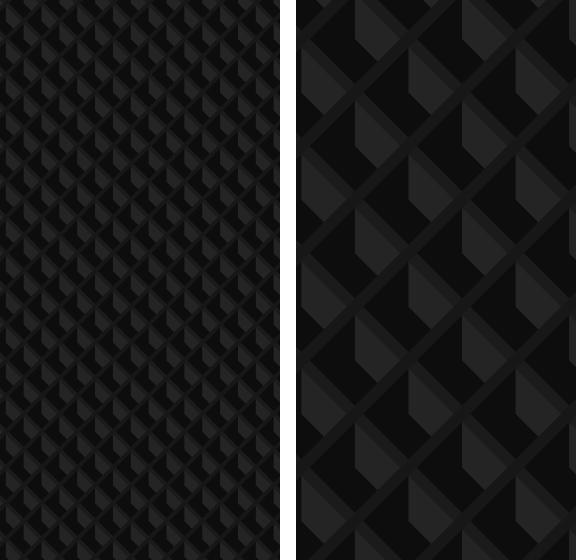
Left: the whole. Right: its middle third, enlarged.
A WebGL 2 fragment shader for this pattern:

```glsl
#version 300 es
precision highp float;
// Dark diamond lattice: raised bars around cells with one lit facet each.

#define REPEATS_ACROSS 7.84
#define CELL_ORIGIN vec2(0.163, 0.09)
#define BAR_HALF_WIDTH 0.078
#define SHADOW_COLOR vec3(0.050)
#define FACET_COLOR vec3(0.142)
#define RISING_BAR_COLOR vec3(0.092)
#define FALLING_BAR_COLOR vec3(0.104)

uniform vec2 u_resolution;
out vec4 fragColor;

// Coverage of the side where signedDist is positive, softened over one pixel.
float coverage(float signedDist, float pixel) {
    return clamp(signedDist / pixel + 0.5, 0.0, 1.0);
}

void main() {
    // Square units scaled by the canvas width, one repeat per unit.
    vec2 p = gl_FragCoord.xy / u_resolution.x * REPEATS_ACROSS - CELL_ORIGIN;
    float pixel = 1.41421 * REPEATS_ACROSS / u_resolution.x;

    // Diagonal axes turn the staggered diamonds into a unit grid.
    vec2 diagonal = vec2(p.x + p.y, p.x - p.y);
    vec2 cell = fract(diagonal + 0.5) - 0.5;

    // Lit facet: right of the vertical ridge and above the falling ridge.
    float rightOfRidge = coverage((cell.x + cell.y) * 0.70711, pixel);
    float aboveRidge = coverage(cell.x, pixel);
    vec3 color = mix(SHADOW_COLOR, FACET_COLOR, min(rightOfRidge, aboveRidge));

    // Bars along the cell borders, the rising ones on top.
    vec2 barDist = BAR_HALF_WIDTH - (0.5 - abs(cell));
    color = mix(color, FALLING_BAR_COLOR, coverage(barDist.x, pixel));
    color = mix(color, RISING_BAR_COLOR, coverage(barDist.y, pixel));

    fragColor = vec4(color, 1.0);
}
```
